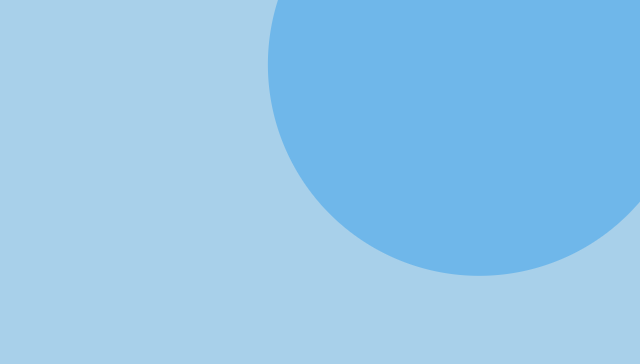
This background is drawn by a Shadertoy shader. Its source:

```glsl
// A large flat blue disc, cut off by the top and right edges, on a pale
// blue field. The disc is a signed distance function in units of the canvas
// height, with its edge smoothed over about one pixel.

const vec3 FIELD_COLOR = vec3(0.659, 0.816, 0.918);
const vec3 DISC_COLOR = vec3(0.435, 0.718, 0.918);
const vec2 DISC_CENTER = vec2(0.7487, 0.8227); // fractions of width and height
const float DISC_RADIUS = 0.5805;              // fraction of height

float circleDistance(vec2 point, vec2 center, float radius) {
    return length(point - center) - radius;
}

void mainImage(out vec4 fragColor, in vec2 fragCoord) {
    // Height-based coordinates keep the disc round
    vec2 point = fragCoord / iResolution.y;
    vec2 center = DISC_CENTER * vec2(iResolution.x / iResolution.y, 1.0);

    // Antialiased coverage of the disc
    float edgeDistance = circleDistance(point, center, DISC_RADIUS);
    float coverage = clamp(0.5 - edgeDistance * iResolution.y, 0.0, 1.0);

    fragColor = vec4(mix(FIELD_COLOR, DISC_COLOR, coverage), 1.0);
}
```
